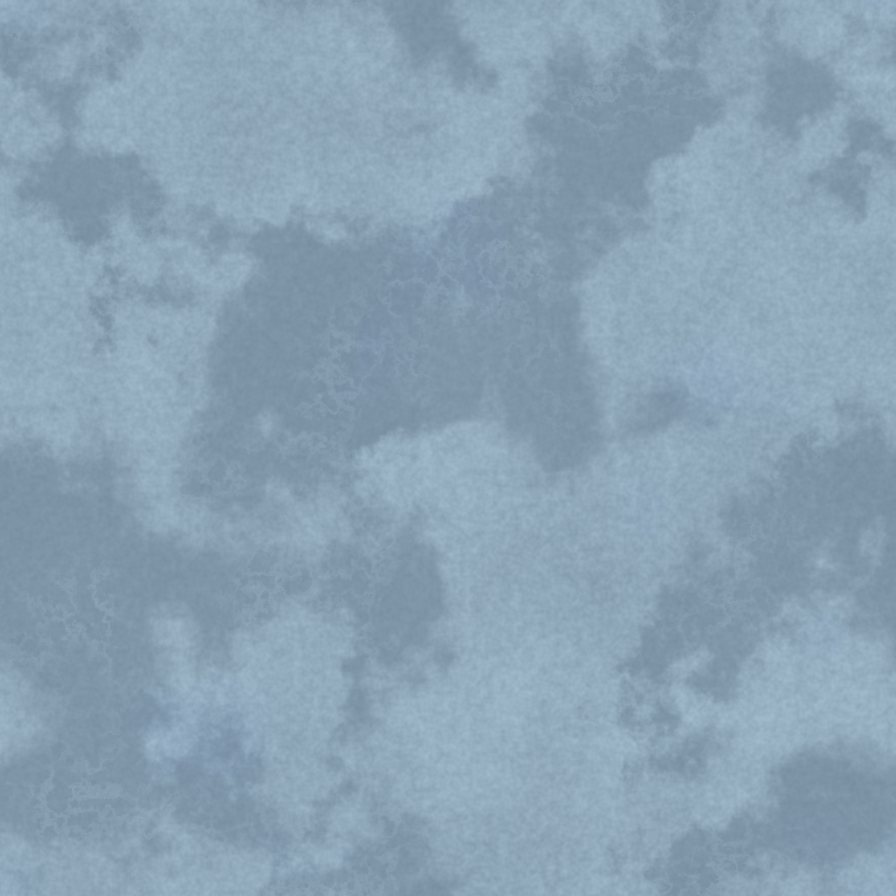
Reproduce this texture procedurally as a three.js fragment shader.

```glsl
// Weathered blue-grey plaster: pale cloudy patches with ragged rims over slate.
// Wrapping gradient noise is summed in octaves, cut by a soft threshold, then
// given thin curling flecks, broad stains and fine grain. Every lattice tiles.
varying vec2 vUv;

float hash(vec2 cell, float seed) {
  vec3 p = fract(vec3(cell.xyx) * vec3(0.1031, 0.1030, 0.0973) + seed * 0.1731);
  p += dot(p, p.yzx + 33.33);
  return fract((p.x + p.y) * p.z);
}

// Dot product of a random unit gradient with the offset from its lattice corner
float corner(vec2 cell, vec2 offset, float period, float seed) {
  // The half cell keeps rounding away from the wrap
  vec2 wrapped = floor(mod(cell + 0.5, period));
  float angle = 6.28319 * hash(wrapped, seed);
  return dot(vec2(cos(angle), sin(angle)), offset);
}

// Gradient noise with a whole number of cells across the tile; each lattice is
// shifted by its seed so that no two share a line along the tile's edge
float noise(vec2 uv, float period, float seed) {
  vec2 p = fract(uv) * period + fract(seed * vec2(0.377, 0.619));
  vec2 i = floor(p);
  vec2 f = p - i;
  vec2 w = f * f * f * (f * (f * 6.0 - 15.0) + 10.0);
  vec2 e = vec2(1.0, 0.0);
  float low = mix(corner(i, f, period, seed),
                  corner(i + e, f - e, period, seed), w.x);
  float high = mix(corner(i + e.yx, f - e.yx, period, seed),
                   corner(i + e.xx, f - e.xx, period, seed), w.x);
  return 1.4 * mix(low, high, w.y);
}

// Octave sum; a larger gain gives more ragged shapes
float fbm(vec2 uv, float period, float gain, float seed) {
  float sum = 0.0;
  float amplitude = 0.5;
  for (int octave = 0; octave < 7; octave++) {
    sum += amplitude * noise(uv, period, seed);
    amplitude *= gain;
    period *= 2.0;
    seed += 1.7;
  }
  return sum;
}

void main() {
  vec3 slate = vec3(0.490, 0.580, 0.652);
  vec3 pale = vec3(0.588, 0.686, 0.752);

  // Patches: raggedness and rim softness drift across the tile
  float drift = noise(vUv, 3.0, 41.0);
  float patches = fbm(vUv, 4.0, 0.59 + 0.12 * drift, 3.0);
  float softness = 0.13 + 0.08 * noise(vUv, 5.0, 57.0);
  float cover = smoothstep(-softness, softness, patches + 0.04);

  // Inside the patches the paint thins and thickens
  float wash = fbm(vUv, 6.0, 0.62, 23.0);
  float body = cover * (0.88 + 0.55 * wash);

  // Thin curling flecks break up parts of the bare slate
  float curl = 1.0 - abs(fbm(vUv, 28.0, 0.6, 137.0)) * 5.0;
  float worn = smoothstep(-0.15, 0.35, fbm(vUv, 5.0, 0.6, 151.0));
  body += 0.38 * smoothstep(0.1, 0.9, curl) * worn * (1.0 - cover);
  vec3 color = mix(slate, pale, body);

  // Broad stains shift brightness and lean slightly towards blue
  float stain = fbm(vUv, 5.0, 0.5, 71.0);
  color += vec3(0.020, 0.019, 0.016) * stain;
  float blue = smoothstep(0.12, 0.55, fbm(vUv, 4.0, 0.5, 89.0));
  color += blue * vec3(-0.010, -0.010, 0.010);

  // Fine grain, stronger on the pale paint
  float grain = 0.7 * noise(vUv, 70.0, 101.0)
              + 0.8 * noise(vUv, 130.0, 113.0)
              + 0.7 * noise(vUv, 220.0, 127.0);
  color += grain * mix(0.016, 0.030, cover);

  gl_FragColor = vec4(color, 1.0);
}
```
